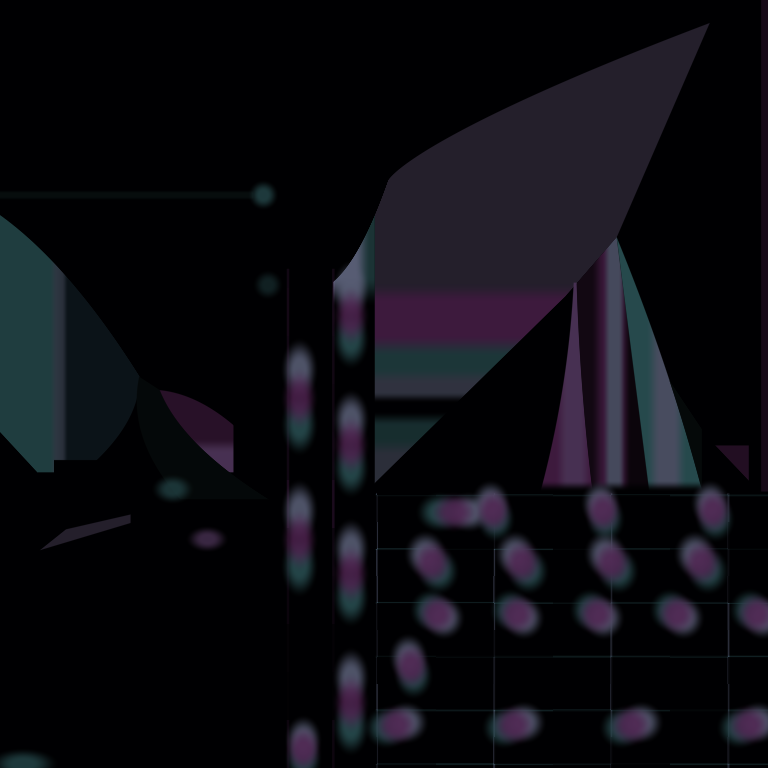
This background is drawn by a three.js fragment shader. Its source:

```glsl
// Dark abstract scene: curved translucent sails above a grid of soft coloured lights.
varying vec2 vUv;

const vec3 INK = vec3(0.0, 0.0, 0.006);
const vec3 SLATE = vec3(0.14, 0.12, 0.17);
const vec3 PLUM = vec3(0.24, 0.1, 0.24);
const vec3 TEAL = vec3(0.13, 0.25, 0.26);
const vec3 MIST = vec3(0.34, 0.36, 0.45);
const vec3 MAUVE = vec3(0.28, 0.19, 0.32);

float hash(vec2 p) { return fract(sin(dot(p, vec2(127.1, 311.7))) * 4375.5); }

// Masks: 1 where d is positive, inside a range, below a level, near a centre.
float inside(float d) { return smoothstep(-0.001, 0.001, d); }
float between(float v, float lo, float hi) { return inside(v - lo) * inside(hi - v); }
float falling(float v, float hi, float lo) { return 1.0 - smoothstep(lo, hi, v); }
float band(float v, float mid, float w) { return falling(abs(v - mid), w, w * 0.3); }

vec3 glow(vec3 base, vec2 p, vec2 centre, vec2 size, vec3 tint, float alpha) {
  return mix(base, tint, alpha * falling(length((p - centre) / size), 1.2, 0.3));
}

// Three overlapping lights spread along an axis.
vec3 cluster(vec3 base, vec2 p, vec2 centre, vec2 axis) {
  vec2 size = vec2(0.021, 0.023) + abs(axis) * 0.3;
  base = glow(base, p, centre - axis * 0.9, size, TEAL * 1.25, 0.85);
  base = glow(base, p, centre + axis * 0.8, size, MIST, 0.9);
  return glow(base, p, centre - axis * 0.1, size, PLUM * 1.3, 0.8);
}

vec3 train(vec3 base, vec2 p, vec2 start, vec2 stride, int count, vec2 axis) {
  for (int i = 0; i < 5; i++) {
    if (i >= count) break;
    base = cluster(base, p, start + stride * float(i), axis);
  }
  return base;
}

vec3 leftSails(vec3 col, vec2 p) {
  float t = max(0.509 - p.y, 0.0);
  float u = max(0.492 - p.y, 0.0);
  float s = p.x - 0.208;
  float fold = 0.208 + 0.4 * u + 4.2 * u * u;
  float crest = 0.72 - 0.72 * p.x - 2.4 * p.x * p.x;
  float foot = p.x < 0.07 ? max(0.385, 0.4375 - 1.08 * p.x) : 0.401;
  vec3 fill = mix(TEAL * 0.95, vec3(0.045, 0.075, 0.095), smoothstep(0.068, 0.088, p.x));
  fill = mix(fill, MIST * 0.6, 0.7 * band(p.x, 0.077, 0.012));
  col = mix(col, fill, between(p.y, foot, crest) * inside(0.182 - 4.8 * t * t - p.x));
  float left = 0.178 + 3.4 * (t - 0.03) * (t - 0.03);
  float shade = between(p.x, left, fold) * between(p.y, 0.35, 0.509 - 0.65 * (p.x - 0.182));
  col = mix(col, TEAL * 0.13, shade);
  float wing = between(p.x, fold, 0.304) * between(p.y, 0.385, 0.492 - 0.1 * s - 3.9 * s * s);
  return mix(col, mix(PLUM * 0.65, MAUVE, falling(p.y, 0.43, 0.41)), wing);
}

vec3 mainSail(vec3 col, vec2 p) {
  float s = p.x - 0.434;
  float crest = p.x < 0.505 ? 0.633 + 0.85 * s + 14.0 * s * s
    : 0.764 + 0.206 * pow((p.x - 0.505) / 0.419, 0.77);
  float keel = max(0.375 + 0.98 * (p.x - 0.492), 0.629 + 1.15 * (p.x - 0.749));
  float leech = 0.803 + 0.434 * max(p.y - 0.691, 0.0);
  float sail = between(p.x, 0.488, leech) * between(p.y, keel, crest);
  // Horizontal colour bands below the plain upper part.
  vec3 fill = mix(SLATE, PLUM, falling(p.y, 0.632, 0.605));
  fill = mix(fill, TEAL * 0.85, falling(p.y, 0.565, 0.535));
  fill = mix(fill, MIST * 0.55, falling(p.y, 0.522, 0.5));
  fill = mix(fill, INK, falling(p.y, 0.49, 0.475));
  fill = mix(fill, TEAL * 0.7, falling(p.y, 0.465, 0.445));
  fill = mix(fill, MIST * 0.5, falling(p.y, 0.43, 0.405));
  col = mix(col, fill, sail);
  float strip = between(p.x, 0.434, 0.488) * inside(crest - p.y) * smoothstep(0.6, 0.64, p.y);
  return mix(col, mix(MIST, TEAL * 0.8, smoothstep(0.462, 0.483, p.x)), strip);
}

vec3 rightFins(vec3 col, vec2 p) {
  float t = 0.632 - p.y;
  float w = 0.691 - p.y;
  float foot = smoothstep(0.36, 0.375, p.y);
  float edge = 0.751 + max(0.0, 0.03 * t + 0.17 * t * t);
  float seam = 0.803 + 0.128 * w;
  float outer = 0.803 + 0.41 * w - 0.22 * w * w;
  float fin = between(p.x, 0.747 - 0.05 * t - 0.4 * t * t, edge) * inside(t) * foot;
  col = mix(col, mix(PLUM, MAUVE, band(p.x, 0.747, 0.025)), fin);
  vec3 stripes = PLUM * mix(0.3, 0.9, smoothstep(0.77, 0.787, p.x));
  stripes = mix(stripes, MIST * 0.8, band(p.x, 0.8, 0.016));
  stripes *= 1.0 - 0.8 * smoothstep(0.808, 0.822, p.x);
  float lid = 0.629 + 1.15 * (p.x - 0.749);
  col = mix(col, stripes, between(p.x, edge, seam) * inside(lid - p.y) * foot);
  vec3 sea = mix(TEAL * 1.15, MIST * 0.83, band(p.x, 0.868, 0.027));
  col = mix(col, sea, between(p.x, seam, outer) * inside(w) * foot);
  float shadow = between(p.x, outer, 0.914) * inside(1.812 - 1.5 * p.x - p.y) * foot;
  col = mix(col, TEAL * 0.14, shadow);
  float flag = between(p.x, 0.931, 0.975) * between(p.y, 1.398 - 1.05 * p.x, 0.42);
  return mix(col, PLUM * 0.55, flag);
}

// Thin broken lines of the lower grid.
vec3 gridLines(vec3 col, vec2 p) {
  vec2 pitch = vec2(0.1525, 0.07);
  vec2 cell = (p - vec2(0.491, 0.355)) / pitch;
  vec2 away = abs(cell - floor(cell + 0.5)) * pitch;
  float area = inside(p.x - 0.489) * inside(0.358 - p.y) * hash(floor(cell * 2.0));
  col += area * (TEAL * band(away.y, 0.0, 0.002) + MIST * band(away.x, 0.0, 0.002)) * 0.5;
  float posts = band(p.x, 0.375, 0.0025) + band(p.x, 0.434, 0.0025);
  return col + PLUM * 0.5 * posts * inside(0.65 - p.y) * hash(vec2(floor(p.y * 16.0), 3.0));
}

void main() {
  vec2 p = vUv;
  vec3 col = mix(INK, TEAL * 0.2, inside(0.33 - p.x) * band(p.y, 0.746, 0.007));
  col = mix(col, PLUM * 0.38, inside(p.x - 0.991) * inside(p.y - 0.36));
  col = gridLines(rightFins(mainSail(leftSails(col, p), p), p), p);
  // Faint shard and lights around the empty lower left disc.
  float ridge = min(0.291 + 0.23 * p.x, 0.242 + 0.8 * p.x);
  col = mix(col, SLATE, between(p.x, 0.052, 0.17) * between(p.y, 0.268 + 0.3 * p.x, ridge));
  col = glow(col, p, vec2(0.225, 0.363), vec2(0.024, 0.017), TEAL, 0.8);
  col = glow(col, p, vec2(0.27, 0.298), vec2(0.024, 0.015), MAUVE, 0.8);
  col = glow(col, p, vec2(0.03, 0.005), vec2(0.04, 0.018), TEAL, 0.9);
  col = glow(col, p, vec2(0.343, 0.746), vec2(0.017), TEAL, 0.9);
  col = glow(col, p, vec2(0.349, 0.629), vec2(0.017), TEAL, 0.5);
  // Upright trains of lights, then the rows of the lower grid.
  col = train(col, p, vec2(0.39, 0.485), vec2(0.0, -0.184), 2, vec2(0.0, 0.042));
  col = train(col, p, vec2(0.457, 0.592), vec2(0.0, -0.168), 4, vec2(0.0, 0.037));
  col = cluster(col, p, vec2(0.395, 0.025), vec2(0.0, 0.015));
  col = cluster(col, p, vec2(0.593, 0.333), vec2(0.022, 0.0));
  col = train(col, p, vec2(0.642, 0.335), vec2(0.143, 0.0), 3, vec2(-0.004, 0.012));
  col = train(col, p, vec2(0.562, 0.268), vec2(0.117, 0.0), 4, vec2(-0.01, 0.013));
  col = train(col, p, vec2(0.57, 0.2), vec2(0.104, 0.0), 5, vec2(0.01, -0.006));
  col = cluster(col, p, vec2(0.535, 0.133), vec2(-0.004, 0.014));
  col = train(col, p, vec2(0.517, 0.056), vec2(0.153, 0.0), 4, vec2(0.015, 0.004));
  gl_FragColor = vec4(col, 1.0);
}
```
